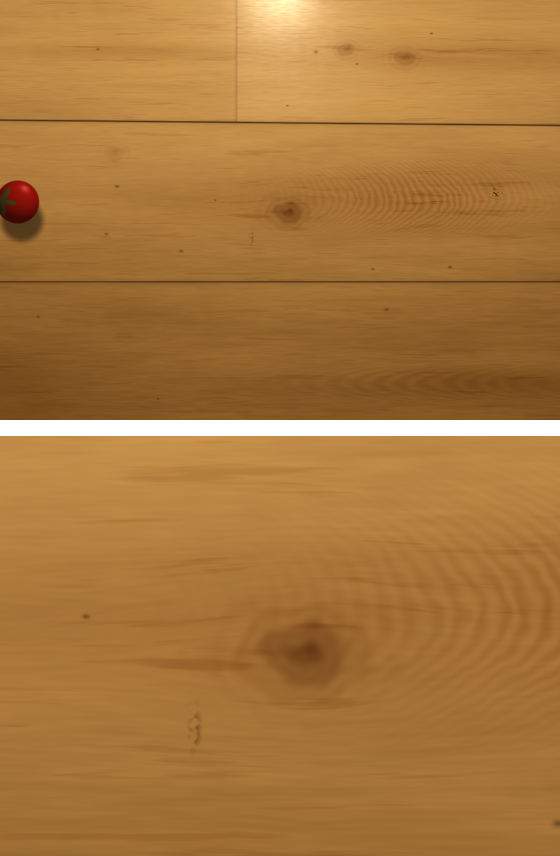
Top: the whole. Bottom: its middle third, enlarged.
Write a Shadertoy shader that draws this texture.

```glsl
// Warm oak floor planks with knots, arched grain, a lamp glare and a tomato at the left edge.

// Positions and lengths are in canvas heights
const vec3 WOOD_DARK = vec3(0.43, 0.265, 0.09);
const vec3 WOOD_LIGHT = vec3(0.77, 0.56, 0.29);
const vec3 GRAIN_TINT = vec3(0.80, 0.70, 0.58);
const vec3 KNOT_TINT = vec3(0.58, 0.45, 0.33);
const vec3 SEAM_COLOR = vec3(0.22, 0.13, 0.04);
const vec3 GLARE_COLOR = vec3(0.24, 0.27, 0.29);
const vec3 TOMATO_COLOR = vec3(0.58, 0.07, 0.035);
const vec3 CALYX_COLOR = vec3(0.17, 0.17, 0.06);
const float UPPER_SEAM = 0.714;
const float UPPER_TILT = -0.0095;
const float LOWER_SEAM = 0.329;
const float SEAM_HALF_WIDTH = 0.0016;
const float JOINT_X = 0.563;
const vec2 LAMP = vec2(0.67, 1.02);
const vec2 TOMATO = vec2(0.042, 0.519);
const float TOMATO_RADIUS = 0.051;
const float SPECK_CELL = 0.16;
// Knots: x, y, radius, strength
const vec4 KNOTS[4] = vec4[4](vec4(0.686, 0.493, 0.027, 1.0), vec4(0.825, 0.882, 0.017, 0.55),
    vec4(0.964, 0.862, 0.020, 0.55), vec4(0.270, 0.635, 0.020, 0.3));

vec2 hash2(vec2 p) {
    return fract(sin(vec2(dot(p, vec2(127.1, 311.7)), dot(p, vec2(269.5, 183.3)))) * 43758.55);
}

float corner(vec2 cell, vec2 f, vec2 o) {
    return dot(hash2(cell + o) * 2.0 - 1.0, f - o);
}

float gradientNoise(vec2 p) {
    vec2 i = floor(p), f = fract(p), u = f * f * (3.0 - 2.0 * f);
    return mix(mix(corner(i, f, vec2(0, 0)), corner(i, f, vec2(1, 0)), u.x),
               mix(corner(i, f, vec2(0, 1)), corner(i, f, vec2(1, 1)), u.x), u.y);
}

float fbm(vec2 p) {
    float sum = 0.0, amp = 1.0;
    for (int i = 0; i < 4; i++) {
        sum += amp * gradientNoise(p);
        p = p * 2.03 + 17.3;
        amp *= 0.6;
    }
    return sum;
}

// Soft elliptical patch, 1 at its centre
float patchAt(vec2 p, vec2 center, vec2 radii) {
    vec2 d = (p - center) / radii;
    return exp(-min(dot(d, d), 60.0));
}

// Nested parabolic growth lines; the sign of spacing sets the way they point
float arches(vec2 p, vec2 axis, float bend, float spacing) {
    vec2 d = p - axis;
    float wobble = 0.025 * gradientNoise(p * vec2(9.0, 17.0)) + 0.008 * gradientNoise(p * 60.0);
    return 0.5 + 0.5 * sin(6.2832 * (d.x + sign(spacing) * bend * d.y * d.y + wobble) / spacing);
}

vec3 wood(vec2 p, float plank) {
    // Grain parts around each knot
    vec2 g = p;
    float knotShade = 0.0, rings = 0.0;
    for (int i = 0; i < 4; i++) {
        vec4 k = KNOTS[i];
        vec2 d = p - k.xy;
        g.y -= d.y * 0.6 * k.w * patchAt(p, k.xy, k.z * vec2(4.0, 2.2));
        float r = length(d * vec2(0.85, 1.15)) / k.z + 0.5 * gradientNoise(p * 45.0);
        knotShade += k.w * (0.6 * exp(-r * r) + 0.3 * patchAt(p, k.xy + 0.006, vec2(0.25 * k.z)));
        rings += k.w * (0.5 + 0.5 * sin(r * 9.0)) * exp(-0.3 * r * r);
    }
    g += plank * vec2(7.3, 3.1);
    float broad = fbm(g * vec2(1.6, 11.0));
    float fibre = fbm(g * vec2(5.0, 75.0));
    float pores = gradientNoise(g * vec2(28.0, 260.0));

    // Darker heartwood streaks and arched figure
    float heart = 0.45 * patchAt(p, vec2(0.72, 0.515), vec2(0.42, 0.065))
        + 0.3 * patchAt(p, vec2(1.08, 0.535), vec2(0.28, 0.075))
        + 0.6 * patchAt(p, vec2(1.12, 0.868), vec2(0.36, 0.034))
        + 0.5 * patchAt(p, vec2(0.28, 0.877), vec2(0.32, 0.018))
        + 0.5 * patchAt(p, vec2(1.15, 0.088), vec2(0.36, 0.032))
        + 0.4 * patchAt(p, vec2(0.03, 0.09), vec2(0.12, 0.06));
    float figure = arches(p, vec2(1.0, 0.53), 12.0, 0.018) * patchAt(p, vec2(1.0, 0.53), vec2(0.24, 0.08))
        + 0.6 * arches(p, vec2(0.8, 0.088), 90.0, -0.055) * patchAt(p, vec2(1.0, 0.088), vec2(0.3, 0.045));

    // Lamp light fades downward and toward the sides
    float side = p.x - LAMP.x;
    float light = 0.27 + 0.80 * smoothstep(-0.1, 0.9, p.y) - 0.36 * side * side;
    float tone = light + 0.17 * broad + 0.12 * fibre + 0.08 * pores;
    vec3 color = mix(WOOD_DARK, WOOD_LIGHT, clamp(tone, -0.15, 1.2));
    float tint = heart * (0.8 + 0.8 * fibre) + 0.45 * figure + 0.35 * rings + 0.4 * smoothstep(0.15, 0.6, fibre);
    return color * mix(vec3(1), GRAIN_TINT, clamp(tint, 0.0, 1.3)) * mix(vec3(1), KNOT_TINT, min(knotShade, 1.0));
}

// Small dark flecks, at most one per cell, and two ragged scars
float specks(vec2 p) {
    vec2 cell = floor(p / SPECK_CELL), rnd = hash2(cell + 5.0);
    float fleck = step(0.75, hash2(cell + 31.0).x)
        * patchAt(p, (cell + 0.2 + 0.6 * rnd) * SPECK_CELL, (0.002 + 0.002 * rnd.x) * vec2(1.3, 0.9));
    return 0.6 * fleck + smoothstep(-0.1, 0.25, gradientNoise(p * 190.0))
        * (patchAt(p, vec2(1.181, 0.539), vec2(0.011, 0.014)) + 0.7 * patchAt(p, vec2(0.599, 0.435), vec2(0.004, 0.014)));
}

vec3 addTomato(vec3 color, vec2 p, float px) {
    vec2 d = (p - TOMATO) / TOMATO_RADIUS, c = d - vec2(-0.72, 0.05);
    color *= 0.52 + 0.48 * smoothstep(0.75, 1.2, length(d - vec2(0.2, -0.85)));
    vec3 normal = vec3(d, sqrt(max(0.0, 1.0 - dot(d, d))));
    float lit = clamp(dot(normal, normalize(vec3(0.35, 0.65, 0.7))), 0.0, 1.0);
    vec3 ball = TOMATO_COLOR * (0.42 + 0.62 * lit) + 0.2 * pow(lit, 50.0);
    float leaf = 0.2 + 0.5 * pow(abs(cos(2.5 * atan(c.y, c.x) + 0.5)), 3.0);
    ball = mix(ball, CALYX_COLOR * (0.8 + 0.8 * lit), 1.0 - smoothstep(-0.05, 0.05, length(c) - leaf));
    float edge = px / TOMATO_RADIUS;
    return mix(color, ball, 1.0 - smoothstep(1.0 - edge, 1.0 + edge, length(d)));
}

void mainImage(out vec4 fragColor, in vec2 fragCoord) {
    vec2 p = fragCoord / iResolution.y;
    float px = 1.0 / iResolution.y;
    float upper = p.y - UPPER_SEAM - UPPER_TILT * p.x, lower = p.y - LOWER_SEAM;
    float top = step(0.0, upper), right = step(JOINT_X, p.x);
    vec3 color = wood(p, step(0.0, lower) + top * (1.0 + right));
    color = mix(color, SEAM_COLOR, 0.8 * min(specks(p), 1.0));
    // Seams and butt joint
    float seam = min(abs(upper), abs(lower) + 0.0004);
    color *= 1.0 - 0.12 * exp(-seam / 0.006);
    color = mix(color, SEAM_COLOR, 0.88 - 0.88 * smoothstep(SEAM_HALF_WIDTH - px, SEAM_HALF_WIDTH + px, seam));
    color *= 1.0 - 0.15 * top * (1.0 - smoothstep(0.0005, 0.0005 + 1.5 * px, abs(p.x - JOINT_X)));
    // Glare, stronger on the right of the joint
    float glare = patchAt(p, LAMP, vec2(0.08, 0.09)) + 0.5 * patchAt(p, LAMP, vec2(0.19, 0.25));
    glare *= mix(0.7, 1.0, right) * (1.0 + 0.4 * gradientNoise(p * vec2(45.0, 230.0)));
    color = addTomato(color + GLARE_COLOR * glare * top, p, px);
    fragColor = vec4(clamp(color, 0.0, 1.0), 1.0);
}
```
